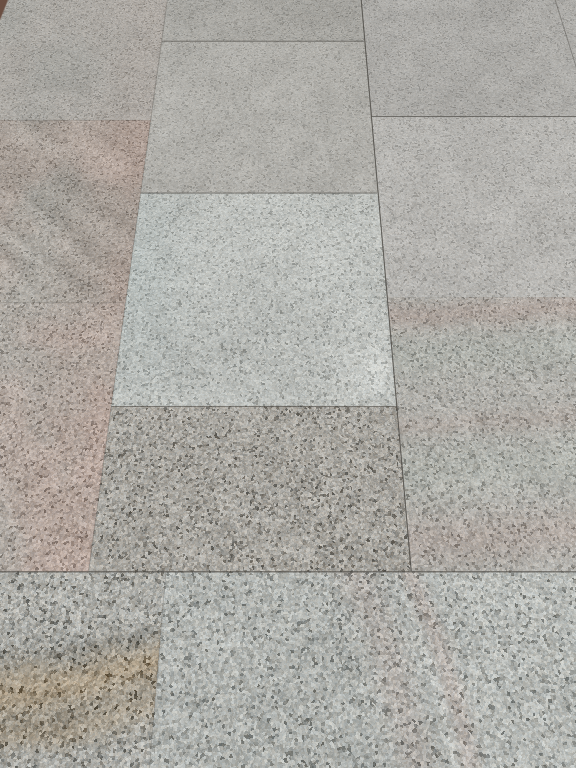
Reproduce this texture procedurally as a WebGL 1 fragment shader.

```glsl
precision highp float;
// Granite paving seen in perspective: staggered columns of square slabs and a front row.
// Screen points are projected onto the floor, where seams repeat by tile units;
// cellular noise gives the crystals, value noise the mottling and mineral bands.
uniform vec2 u_resolution;

const vec2 VANISH = vec2(0.3724, -1.1198); // in canvas heights, y downwards
const float TILE_WIDTH = 0.2255;
const float TILE_DEPTH = 8.138;
const float COLUMN_SHIFT = 0.612;
const float FRONT_Z = 4.365;               // far edge of the front row
const float FRONT_SEAM_X = -0.372;
const float SEAM_WIDTH = 0.0004;
const float CRYSTALS = 122.0;              // crystals along one slab
const float SPECKLE = 0.85;
const vec3 SEAM_COLOR = vec3(0.30, 0.29, 0.27);
const vec3 PINK = vec3(0.015, -0.016, -0.022);
const vec3 RUST = vec3(-0.015, -0.065, -0.125);

float hash(vec2 p) {
  vec3 q = fract(vec3(p.xyx) * 0.1031);
  q += dot(q, q.yzx + 33.33);
  return fract((q.x + q.y) * q.z);
}

float noise(vec2 p) {
  vec2 i = floor(p), f = fract(p);
  f = f * f * (3.0 - 2.0 * f);
  return mix(mix(hash(i), hash(i + vec2(1, 0)), f.x),
             mix(hash(i + vec2(0, 1)), hash(i + vec2(1, 1)), f.x), f.y);
}

float fbm(vec2 p) {
  return 0.55 * noise(p) + 0.3 * noise(p * 2.1 + 7.0) + 0.15 * noise(p * 4.3 + 19.0);
}

// Two random values of the nearest crystal
vec2 crystal(vec2 p) {
  vec2 cell = floor(p), best = cell;
  float nearest = 9.0;
  for (int j = -1; j <= 1; j++) {
    for (int i = -1; i <= 1; i++) {
      vec2 c = cell + vec2(float(i), float(j));
      vec2 d = c + vec2(hash(c), hash(c + 71.3)) - p;
      float dist = dot(d, d);
      if (dist < nearest) { nearest = dist; best = c; }
    }
  }
  return vec2(hash(best + 13.7), hash(best + 157.1));
}

float band(float x, float center, float width) {
  float d = (x - center) / width;
  return exp(-d * d);
}

float spot(vec2 p, vec2 center, vec2 size) {
  vec2 d = (p - center) / size;
  return exp(-dot(d, d));
}

// Mean colour in rgb, speckle strength in a
vec4 slab(float column, float row) {
  if (column < 0.0) {
    if (row > 5.5) return vec4(0.655, 0.65, 0.63, 0.65);
    if (row > 4.5) return vec4(0.65, 0.64, 0.615, 0.8);
    return vec4(0.67, 0.655, 0.63, 0.85);
  }
  if (column < 0.5) {
    if (row > 5.5) return vec4(0.65, 0.645, 0.625, 0.55);
    if (row > 4.5) return vec4(0.68, 0.675, 0.655, 0.55);
    if (row > 3.5) return vec4(0.72, 0.73, 0.715, 0.75);
    return vec4(0.635, 0.625, 0.60, 1.1);
  }
  if (row > 5.5) return vec4(0.665, 0.66, 0.645, 0.55);
  if (row > 4.5) return vec4(0.705, 0.70, 0.685, 0.6);
  return vec4(0.68, 0.675, 0.655, 0.8);
}

void main() {
  vec2 uv = gl_FragCoord.xy / u_resolution;
  vec2 p = vec2(uv.x * u_resolution.x / u_resolution.y, 1.0 - uv.y);
  float depth = p.y - VANISH.y;
  vec2 ground = vec2((p.x - VANISH.x) / (depth * TILE_WIDTH), TILE_DEPTH / depth);
  float toX = depth * TILE_WIDTH, toY = depth * depth / TILE_DEPTH;
  float mottle = fbm(p * 11.0), fine = fbm(p * vec2(38.0, 46.0));
  float wave = 0.022 * (mottle - 0.5);

  // Slab layout: each column has its own stagger
  float column = floor(ground.x + COLUMN_SHIFT);
  float stagger = column < 0.0 ? 0.375 : (column < 0.5 ? 0.935 : 0.40);
  float z = ground.y - stagger;
  float row = floor(z);
  float rowEdge = max(floor(z + 0.5), abs(column) < 0.5 ? 4.0 : 5.0);
  float rowDist = abs(z - rowEdge) * toY;
  float columnEdge = floor(ground.x + COLUMN_SHIFT + 0.5);
  float columnDist = abs(ground.x + COLUMN_SHIFT - columnEdge) * toX;
  float rowDark = column < 0.0 ? 0.2 : (column < 0.5 ? 0.55 : (rowEdge > 5.5 ? 0.65 : 0.05));
  float columnDark = columnEdge > 1.5 ? 0.4 : (columnEdge > 0.5 ? 0.8 : 0.28);
  vec4 stone = slab(column, row);
  vec3 color = stone.rgb;

  // Mineral bands and bleached patches
  if (ground.y < FRONT_Z) {
    rowDist = 1.0;
    columnDist = abs(ground.x - FRONT_SEAM_X) * toX;
    columnDark = 0.25;
    if (ground.x < FRONT_SEAM_X) {
      stone.a = 1.15;
      float slope = p.y + 0.16 * p.x + wave * 2.0;
      color = vec3(0.655, 0.655, 0.635);
      color += RUST * (band(slope, 0.90, 0.03) + 0.6 * band(slope, 0.955, 0.022));
      color -= 0.06 * band(slope, 0.86, 0.018) + 0.04 * band(slope, 0.94, 0.014);
    } else {
      stone.a = 1.0;
      color = vec3(0.67, 0.68, 0.665);
      float t = p.y - 0.755;
      float vein = p.x - (0.515 + 0.48 * t - 0.68 * t * t) + wave * 0.5;
      color += 0.03 * smoothstep(-0.01, 0.03, vein) + 0.055 * band(vein, 0.0, 0.006);
      color += (PINK - 0.012) * (band(vein, 0.02, 0.014) + 0.8 * band(vein, -0.05, 0.025));
    }
  } else if (column < 0.0) {
    float streak = noise(vec2((p.y - 0.75 * p.x) * 65.0 + mottle * 3.0, (p.x + p.y) * 9.0));
    float streaked = row > 4.5 && row < 5.5 ? 1.0 : 0.15;
    color -= streaked * 0.09 * (streak - 0.45);
    color += PINK * (row < 5.5 ? 1.0 : 0.3) * (0.8 * smoothstep(0.35, 0.7, mottle)
           + 0.8 * smoothstep(-1.1, -0.62, ground.x));
  } else if (column < 0.5 && row > 3.5 && row < 4.5) {
    color += 0.025 * spot(p, vec2(0.39, 0.29), vec2(0.12, 0.04));
    color += 0.055 * spot(p, vec2(0.49, 0.48), vec2(0.03, 0.055)) * (0.5 + fine);
    color += vec3(-0.012, 0.0, 0.004) * spot(p, vec2(0.18, 0.36), vec2(0.06, 0.14));
  } else if (column > 0.5 && row < 4.5) {
    float level = p.y + wave + 0.03 * (p.x - 0.6);
    color += (PINK - 0.025) * (band(level, 0.407, 0.018) + 0.6 * band(level, 0.55, 0.014)
           + 0.8 * band(level, 0.70, 0.03));
    color += vec3(-0.004, 0.008, 0.004) * (band(level, 0.61, 0.04) + band(level, 0.46, 0.03));
  }
  color += 0.05 * (mottle - 0.5) + 0.06 * (fine - 0.5);

  // Crystals: light feldspar, dark mica and a slight tint
  vec2 grain = crystal(ground * CRYSTALS + 300.0);
  vec2 dust = crystal(ground * CRYSTALS * 1.6 + 900.0);
  float contrast = SPECKLE * stone.a * mix(0.75, 1.05, smoothstep(0.0, 0.8, p.y));
  float mica = smoothstep(0.78, 0.96, grain.x);
  float speckle = 0.17 * (grain.y - 0.5) + 0.10 * (dust.x - 0.5) - 0.23 * (mica - 0.13);
  color += contrast * speckle;
  color += contrast * (dust.y - 0.5) * vec3(0.025, 0.0, -0.025);

  // Seams
  float soft = SEAM_WIDTH + 0.85 / u_resolution.y;
  float frontDist = abs(ground.y - FRONT_Z) * toY;
  float seam = columnDark * (1.0 - smoothstep(0.0, soft, columnDist));
  seam = max(seam, rowDark * (1.0 - smoothstep(0.0, soft, rowDist)));
  seam = max(seam, 0.75 * (1.0 - smoothstep(0.0, soft * 1.1, frontDist)));
  color = mix(color, SEAM_COLOR, seam);

  // Brown strip at the far left corner
  float corner = p.x + 0.4 * p.y - 0.0104;
  color = mix(color, vec3(0.42, 0.31, 0.26), 1.0 - smoothstep(-soft, soft, corner));
  gl_FragColor = vec4(clamp(color, 0.0, 1.0), 1.0);
}
```
